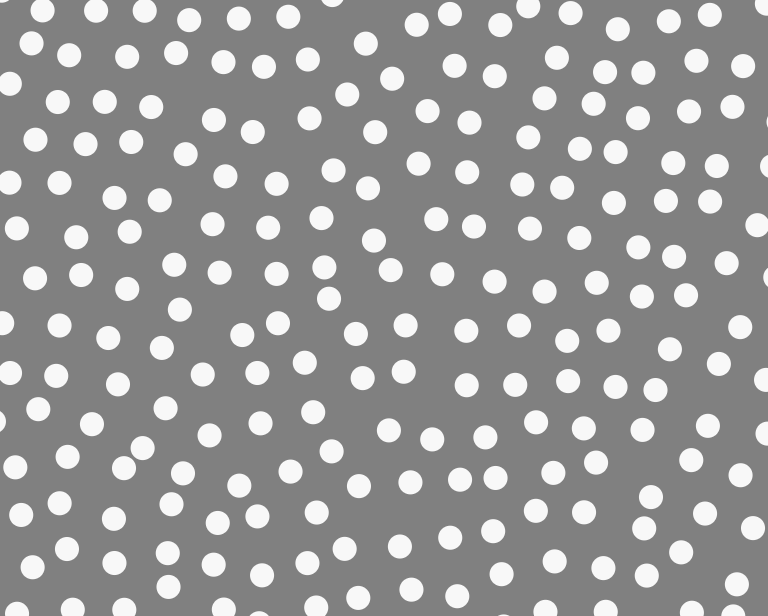
Give the GLSL for this pattern, as a Shadertoy shader.

```glsl
vec2 hash2(vec2 p) {
    vec3 q = fract(p.xyx * vec3(0.1031, 0.1030, 0.0973));
    q += dot(q, q.yzx + 33.33);
    return fract((q.xx + q.yz) * q.zy);
}

// Slow bending that turns straight rows into waves
vec2 bend(vec2 p) {
    float rise = 0.5 * sin(0.62 * p.x + 0.12 * p.y + 0.9) + 0.25 * sin(1.15 * p.x - 0.2 * p.y);
    float sway = 0.35 * sin(0.55 * p.y + 0.1 * p.x + 2.0);
    return vec2(sway, rise);
}

// Centre of the dot that belongs to a cell; each row has its own offset
vec2 dotCentre(vec2 cell) {
    float rowShift = hash2(vec2(cell.y + 57.0, 11.0)).x;
    vec2 site = cell + vec2(rowShift, 0.5);
    vec2 jitter = 0.32 * (hash2(cell + 40.0) - 0.5);
    return site + jitter + bend(site);
}

void mainImage(out vec4 fragColor, in vec2 fragCoord) {
    const float rows = 12.5;
    const float radius = 0.244;
    float pixel = rows / iResolution.y;
    vec2 p = fragCoord * pixel;

    // Distance to the nearest dot centre
    vec2 base = floor(p - bend(p));
    float nearest = 10.0;
    for (int y = -2; y <= 2; y++) {
        for (int x = -2; x <= 2; x++) {
            vec2 centre = dotCentre(base + vec2(x, y));
            nearest = min(nearest, distance(p, centre));
        }
    }

    // Pale dots on grey with a one pixel soft rim
    float coverage = clamp(0.5 - (nearest - radius) / pixel, 0.0, 1.0);
    vec3 grey = vec3(0.502);
    vec3 pale = vec3(0.973);
    fragColor = vec4(mix(grey, pale, coverage), 1.0);
}
```
